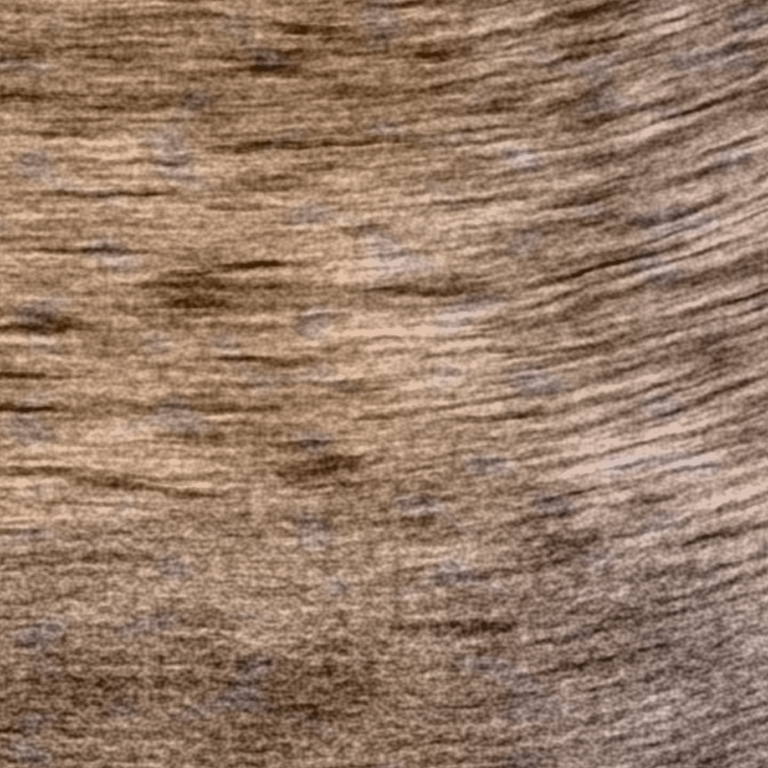
This texture is drawn by a three.js fragment shader. Its source:

```glsl
varying vec2 vUv;

const vec3 DARK_WOOD = vec3(0.35, 0.25, 0.18);
const vec3 PALE_WOOD = vec3(0.78, 0.67, 0.60);
const vec3 HONEY_TINT = vec3(0.025, 0.005, -0.035);
const vec3 SILVER_TINT = vec3(-0.025, 0.0, 0.04);
const float BASE_TONE = 0.62;
const float BEND_START = 0.34;
const float BEND_AMOUNT = 0.25;
const float RIDGE_COUNT = 37.0;
const float RIDGE_DEPTH = 0.62;
const float FIBRE_DEPTH = 0.62;
const float CRACK_DEPTH = 0.5;
const float GRIT_DEPTH = 0.55;
const float BLOTCH_DEPTH = 0.38;
const float STREAK_DEPTH = 0.42;
const float TAU = 6.2831853;

float hash(vec2 p) {
  vec3 q = fract(p.xyx * vec3(0.1031, 0.1030, 0.0973));
  q += dot(q, q.yzx + 33.33);
  return fract((q.x + q.y) * q.z);
}

float cornerSlope(vec2 cell, vec2 offset) {
  float angle = TAU * hash(cell + 71.0);
  return dot(vec2(cos(angle), sin(angle)), offset);
}

// Gradient noise, centred on zero
float noise(vec2 p) {
  vec2 cell = floor(p);
  vec2 f = fract(p);
  vec2 w = f * f * f * (f * (f * 6.0 - 15.0) + 10.0);
  float low = mix(cornerSlope(cell, f),
                  cornerSlope(cell + vec2(1.0, 0.0), f - vec2(1.0, 0.0)), w.x);
  float high = mix(cornerSlope(cell + vec2(0.0, 1.0), f - vec2(0.0, 1.0)),
                   cornerSlope(cell + 1.0, f - 1.0), w.x);
  return mix(low, high, w.y);
}

float fbm(vec2 p) {
  float sum = 0.0;
  float gain = 1.0;
  for (int i = 0; i < 3; i++) {
    sum += gain * noise(p);
    p = p * 2.03 + 17.3;
    gain *= 0.55;
  }
  return sum;
}

// Straight on the left, sweeping upward on the right
vec2 grainSpace(vec2 uv) {
  float run = max(uv.x - BEND_START, 0.0);
  float lift = BEND_AMOUNT * run * run * mix(0.85, 1.2, uv.y);
  float sway = 0.012 * noise(uv * vec2(3.0, 4.0));
  float ripple = 0.004 * noise(uv * vec2(24.0, 30.0) + 9.0);
  return vec2(uv.x, uv.y - lift + sway + ripple);
}

// Weathered ridges: broad pale crests between narrow dark grooves
float ridges(vec2 grain) {
  float phase = grain.y * RIDGE_COUNT + 1.3 * noise(grain * vec2(3.5, 15.0));
  float groove = pow(0.5 + 0.5 * sin(TAU * phase), 2.5);
  float broken = clamp(0.85 + 1.3 * noise(grain * vec2(9.0, 26.0) + 4.0), 0.2, 1.4);
  return (0.34 - groove) * broken;
}

// Long dark band that fades and breaks along its length
float streak(vec2 grain, float height, float width) {
  float d = (grain.y - height + 0.012 * noise(grain * vec2(7.0, 40.0))) / width;
  float broken = clamp(0.75 + 1.5 * noise(grain * vec2(5.0, 20.0) + 31.0), 0.0, 1.2);
  return exp(-d * d) * broken;
}

void main() {
  vec2 uv = vUv;
  vec2 grain = grainSpace(uv);
  float blotch = fbm(uv * vec2(3.0, 5.0) + 5.0);
  float sweep = smoothstep(0.42, 0.9, uv.x + 0.12 * blotch);
  float rough = 1.0 - smoothstep(0.15, 0.5, uv.y + 0.12 * blotch);

  // Fibres and short cracks
  float fibre = 0.75 * noise(grain * vec2(4.5, 62.0))
              + 0.9 * noise(grain * vec2(10.0, 125.0) + 13.0);
  float crack = smoothstep(0.1, 0.42, noise(grain * vec2(6.0, 50.0) + 41.0));
  float tone = BASE_TONE + FIBRE_DEPTH * fibre * mix(1.0, 0.6, rough);
  tone -= CRACK_DEPTH * crack * mix(1.0, 0.5, max(rough, sweep));
  tone += RIDGE_DEPTH * ridges(grain) * mix(0.12, 1.0, sweep) * mix(1.0, 0.5, rough);

  // Granular surface
  float grit = noise(grain * vec2(55.0, 110.0) + 3.0)
             + 0.75 * noise(uv * vec2(150.0, 180.0));
  tone += GRIT_DEPTH * grit * mix(0.85, 1.2, rough);

  // Broad stains, worn bands across the grain and long streaks
  tone += BLOTCH_DEPTH * blotch;
  tone += 0.22 * sweep * noise(vec2(uv.x * 14.0 + uv.y * 2.0, uv.y * 5.0));
  tone -= 0.12 * smoothstep(0.8, 0.95, uv.y) * (1.0 - sweep);
  tone -= 0.13 * (1.0 - smoothstep(0.0, 0.3, uv.y));
  tone += 0.08 * exp(-pow((uv.y - 0.47) * 6.0, 2.0));
  float streakFade = 1.0 - smoothstep(0.75, 0.92, uv.x);
  tone -= STREAK_DEPTH * streak(grain, 0.602, 0.011) * streakFade;
  tone -= STREAK_DEPTH * streak(grain, 0.17, 0.008) * smoothstep(0.4, 0.65, uv.x);

  // Honey core, silvered edge and grey patches
  vec3 colour = mix(DARK_WOOD, PALE_WOOD, clamp(tone, -0.3, 1.2));
  float patches = smoothstep(0.12, 0.45, noise(uv * vec2(11.0, 19.0) + 60.0));
  float silver = clamp(0.6 * sweep + 0.35 * rough + 0.6 * patches, 0.0, 1.0);
  colour += mix(HONEY_TINT, SILVER_TINT, silver);
  gl_FragColor = vec4(clamp(colour, 0.0, 1.0), 1.0);
}
```
